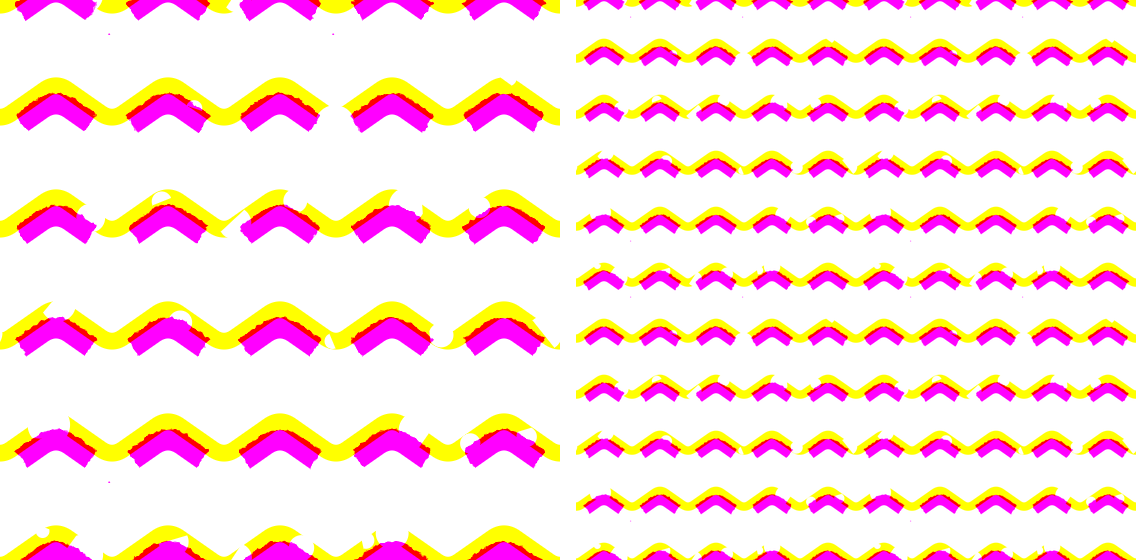
Left: one tile. Right: repeated 2 by 2.
Give the GLSL for this pattern, as a WebGL 1 fragment shader.

```glsl
precision highp float;

uniform vec2 u_resolution;

const float REPEATS = 5.0;        // cells across and down
const float ROW_BASE = 0.4;       // room below the wave in each row
const float SLOPE = 0.7;          // steepness of the straight flanks

const vec3 PAPER = vec3(1.0);
const vec3 YELLOW = vec3(1.0, 1.0, 0.0);
const vec3 MAGENTA = vec3(1.0, 0.0, 1.0);

const float BAND_MID = 0.094;     // yellow wave
const float BAND_ROUND = 0.1;
const float BAND_HALF = 0.075;

const float ARCH_MID = -0.0575;   // magenta arches
const float ARCH_ROUND = 0.13;
const float ARCH_HALF = 0.094;
const float ARCH_END = 0.315;
const float ARCH_CORNER = 0.02;
const float ROUGHNESS = 0.036;
const float ROUGH_SCALE = 30.0;

const float WEAR_CHANCE = 0.5;    // bites out of the yellow
const float WEAR_MIN = 0.06;
const float WEAR_MAX = 0.19;
const float SPECK_CHANCE = 0.14;
const float SPECK_SIZE = 0.009;

vec2 hash2(vec2 p) {
  vec3 q = fract(p.xyx * vec3(0.1031, 0.1030, 0.0973));
  q += dot(q, q.yzx + 33.33);
  return fract((q.xx + q.yz) * q.zy);
}

// Linear value noise keeps the torn edges angular.
float tornNoise(vec2 p) {
  vec2 i = floor(p), f = fract(p);
  float low = mix(hash2(i).x, hash2(i + vec2(1.0, 0.0)).x, f.x);
  float high = mix(hash2(i + vec2(0.0, 1.0)).x, hash2(i + 1.0).x, f.x);
  return mix(low, high, f.y);
}

// Triangle wave with rounded turns, crest at x = 0: height and slope.
vec2 wave(float x, float rounding) {
  float side = fract(x + 0.5) - 0.5;
  float a = abs(side);
  float e = min(a, 0.5 - a);
  float r = e < rounding ? (e * e + rounding * rounding) / (2.0 * rounding) : e;
  float height = SLOPE * (0.25 - r) * (a < 0.25 ? 1.0 : -1.0);
  float slope = -SLOPE * min(e / rounding, 1.0) * (side < 0.0 ? -1.0 : 1.0);
  return vec2(height, slope);
}

// Signed distance above the wave, and x of its nearest point.
vec2 waveDistance(vec2 p, float rounding) {
  float s = p.x;
  for (int i = 0; i < 6; i++) {
    vec2 w = wave(s, rounding);
    s += (p.x - s + w.y * (p.y - w.x)) / (1.0 + w.y * w.y);
  }
  float above = p.y < wave(p.x, rounding).x ? -1.0 : 1.0;
  return vec2(above * length(p - vec2(s, wave(s, rounding).x)), s);
}

// Discs trimmed by a straight cut, scattered along the wave.
float wearDistance(vec2 p, vec2 cell) {
  float d = 1.0;
  for (int i = -1; i <= 1; i++) {
    for (int j = 0; j < 2; j++) {
      vec2 key = vec2(mod(cell.x + float(i), REPEATS), cell.y) + 17.0 * float(j + 1);
      vec2 place = hash2(key);
      vec2 form = hash2(key + 41.0);
      vec2 cut = hash2(key + 83.0);
      float x = float(i) + 0.5 * (float(j) + place.x) - 0.5;
      float y = BAND_MID + wave(x, BAND_ROUND).x + 0.16 * (place.y - 0.5);
      float radius = mix(WEAR_MIN, WEAR_MAX, form.y);
      float angle = 6.2832 * cut.x;
      vec2 q = p - vec2(x, y);
      float bite = max(length(q) - radius,
                       dot(q, vec2(cos(angle), sin(angle))) - radius * cut.y);
      if (form.x < WEAR_CHANCE) d = min(d, bite);
    }
  }
  return d;
}

// Arch with a clean underside and a torn top and ends.
float archDistance(vec2 p, vec2 cell) {
  vec2 w = waveDistance(p - vec2(0.0, ARCH_MID), ARCH_ROUND);
  vec2 grain = p * ROUGH_SCALE + 60.0 * (cell + 1.0);
  float tear = 0.65 * tornNoise(grain) + 0.35 * tornNoise(grain * 2.3 + 9.0) - 0.5;
  float endShift = 0.02 * (hash2(cell + 29.0).x - 0.5);
  float end = (abs(w.y) - ARCH_END + endShift) * sqrt(1.0 + SLOPE * SLOPE);
  vec2 edge = vec2(w.x - ARCH_HALF, end) + ROUGHNESS * tear + ARCH_CORNER;
  float torn = min(max(edge.x, edge.y), 0.0) + length(max(edge, 0.0)) - ARCH_CORNER;
  return max(torn, -w.x - ARCH_HALF);
}

void main() {
  vec2 grid = gl_FragCoord.xy / u_resolution * REPEATS + vec2(0.0, ROW_BASE);
  vec2 cell = mod(floor(grid), REPEATS);
  vec2 p = fract(grid) - vec2(0.5, ROW_BASE);
  float pixel = REPEATS / min(u_resolution.x, u_resolution.y);

  float band = abs(waveDistance(p - vec2(0.0, BAND_MID), BAND_ROUND).x) - BAND_HALF;
  band = max(band, -wearDistance(p, cell));

  float arch = archDistance(p, cell);
  float speck = length((p - vec2(0.475, -0.305)) * vec2(1.0, 1.6)) - SPECK_SIZE;
  if (hash2(cell + 7.0).y < SPECK_CHANCE) arch = min(arch, speck);

  // Overlapping inks multiply to red.
  vec3 color = PAPER * mix(YELLOW, vec3(1.0), clamp(band / pixel + 0.5, 0.0, 1.0));
  color *= mix(MAGENTA, vec3(1.0), clamp(arch / pixel + 0.5, 0.0, 1.0));
  gl_FragColor = vec4(color, 1.0);
}
```
